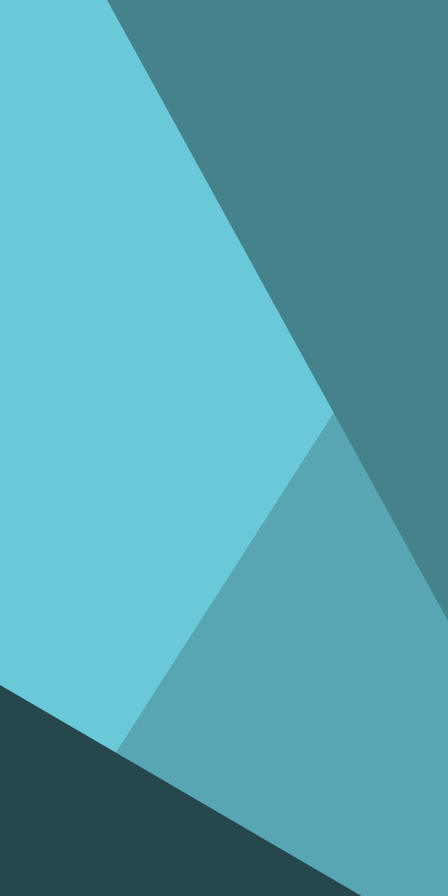
Reproduce this background procedurally as a WebGL 2 fragment shader.

```glsl
#version 300 es
precision highp float;

// Flat teal background of four angular panels.
// Each panel is a half-plane bounded by a straight edge; the signed distance
// to that edge gives a smooth, one-pixel-wide blend over the panel below.

uniform vec2 u_resolution;
out vec4 fragColor;

// Panel colours
const vec3 SKY   = vec3(0.41, 0.79, 0.85);
const vec3 MID   = vec3(0.345, 0.65, 0.705);
const vec3 DEEP  = vec3(0.265, 0.51, 0.55);
const vec3 NIGHT = vec3(0.15, 0.28, 0.30);

// Canvas extent: one unit wide, two units high
const vec2 CANVAS = vec2(1.0, 2.0);

// Edge end points; each panel lies to the right of its direction of travel
const vec2 MID_START   = vec2(0.260, 0.322);
const vec2 MID_END     = vec2(0.745, 1.079);
const vec2 DEEP_START  = vec2(1.000, 0.614);
const vec2 DEEP_END    = vec2(0.239, 2.000);
const vec2 NIGHT_START = vec2(0.000, 0.471);
const vec2 NIGHT_END   = vec2(0.807, 0.000);

// Signed distance to the line from a to b, positive on its right
float rightOf(vec2 p, vec2 a, vec2 b) {
    vec2 along = normalize(b - a);
    return dot(p - a, vec2(along.y, -along.x));
}

// Antialiased coverage of the half-plane to the right of an edge
float panel(vec2 p, vec2 a, vec2 b, float pixel) {
    return clamp(rightOf(p, a, b) / pixel + 0.5, 0.0, 1.0);
}

void main() {
    vec2 p = gl_FragCoord.xy / u_resolution * CANVAS;
    float pixel = CANVAS.y / u_resolution.y;

    // Layer the panels from back to front
    vec3 color = SKY;
    color = mix(color, MID, panel(p, MID_START, MID_END, pixel));
    color = mix(color, DEEP, panel(p, DEEP_START, DEEP_END, pixel));
    color = mix(color, NIGHT, panel(p, NIGHT_START, NIGHT_END, pixel));

    fragColor = vec4(color, 1.0);
}
```
